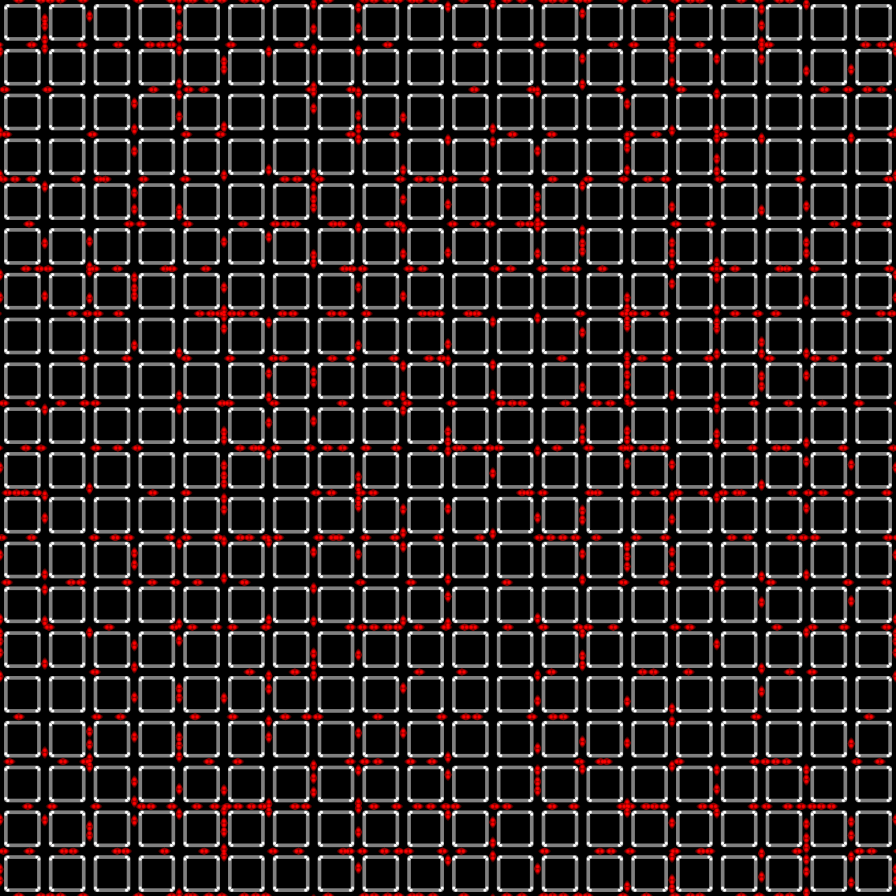
Reproduce this pattern procedurally as a Shadertoy shader.

```glsl
const float CELLS = 20.0;
const float SLOTS = 4.0; // possible beads per cell along a lane
const float TAU = 6.2831853;

float hash(vec2 p) {
    return fract(sin(dot(p, vec2(127.1, 311.7))) * 4375.85);
}

float fill(float d, float px) {
    return clamp(0.5 - d / px, 0.0, 1.0);
}

// Rounded square outline with bright joints beside each corner
float frame(vec2 p, float px) {
    vec2 q = abs(p);
    vec2 e = q - 0.34;
    float d = length(max(e, 0.0)) + min(max(e.x, e.y), 0.0) - 0.07;
    float stroke = fill(abs(d + 0.041) - 0.041, px);
    vec2 joint = vec2(max(q.x, q.y), min(q.x, q.y)) - vec2(0.37, 0.325);
    return stroke * (0.5 + 0.5 * smoothstep(0.055, 0.015, length(joint)));
}

// Pointed lens: dark red body with two bright spots on its axis
float bead(vec2 p, float px) {
    vec2 q = abs(p);
    float across = q.y / 0.083;
    float d = (q.x / 0.125 + across * across - 1.0) * 0.055;
    float spot = smoothstep(0.06, 0.015, length(q - vec2(0.045, 0.0)));
    return fill(d, px) * (0.5 + 0.5 * spot);
}

// Beads strung along the lanes parallel to x; indices wrap at the edges
float lanes(vec2 p, float density, float seed, float px) {
    float line = floor(p.y + 0.5);
    float lane = mod(line, CELLS);
    float slot = floor(p.x * SLOTS);
    float traffic = density * (0.6 + 0.8 * hash(vec2(lane, seed)));
    float glow = 0.0;
    for (float k = -1.0; k <= 1.0; k++) {
        float id = mod(slot + k, CELLS * SLOTS);
        vec2 key = vec2(id, lane + seed);
        // Whole-period waves gather the beads into loose clusters
        float phase = TAU * id / (CELLS * SLOTS);
        float cluster = 1.0 + 0.35 * sin(phase * 5.0 + lane * 2.3)
                            + 0.25 * sin(phase * 11.0 + lane * 4.1);
        float x = (slot + k + 0.5 + 0.7 * (hash(key + 57.0) - 0.5)) / SLOTS;
        float present = step(hash(key), traffic * cluster);
        glow = max(glow, present * bead(p - vec2(x, line), px));
    }
    return glow;
}

void mainImage(out vec4 fragColor, in vec2 fragCoord) {
    vec2 p = fragCoord / iResolution.xy * CELLS;
    float px = CELLS / min(iResolution.x, iResolution.y);

    vec3 color = vec3(frame(fract(p) - 0.5, px));
    float red = max(lanes(p, 0.31, 13.0, px), lanes(p.yx, 0.22, 71.0, px));
    color.r = max(color.r, red);
    fragColor = vec4(color, 1.0);
}
```
